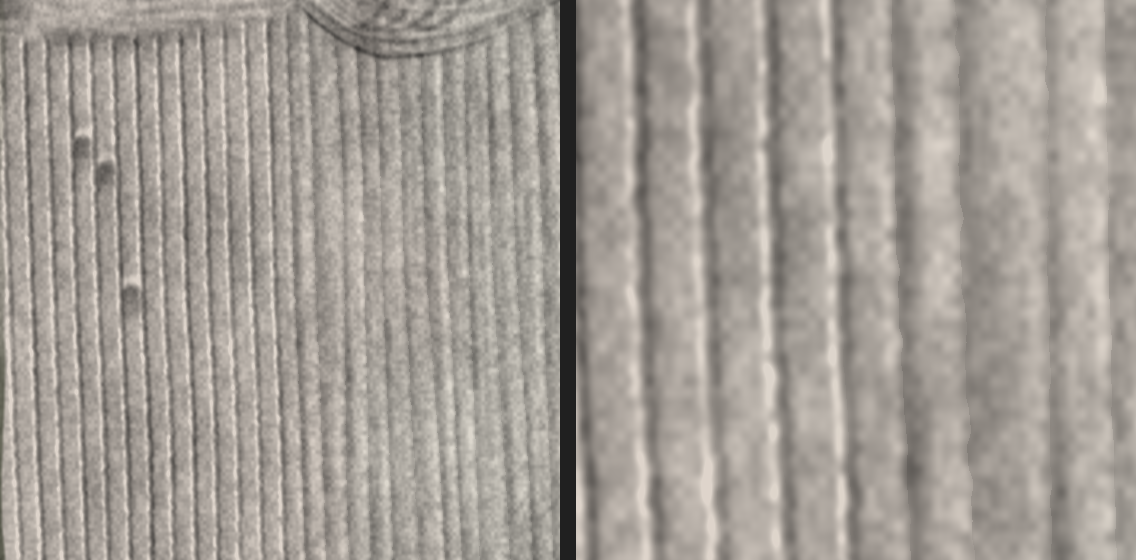
Left, the full canvas; right, a detail of the centre.
This texture is drawn by a WebGL 2 fragment shader. Its source:

```glsl
#version 300 es
precision highp float;
// Ploughed field from above: slanted furrows, crumbly soil and wheel tracks on the headland.

uniform vec2 u_resolution;
out vec4 fragColor;

float hash(vec2 p) {
    vec3 q = fract(p.xyx * 0.1031);
    q += dot(q, q.yzx + 33.33);
    return fract((q.x + q.y) * q.z);
}

// Value noise, centred on zero
float noise(vec2 p) {
    vec2 i = floor(p), f = fract(p);
    f = f * f * (3.0 - 2.0 * f);
    float low = mix(hash(i), hash(i + vec2(1, 0)), f.x);
    float high = mix(hash(i + vec2(0, 1)), hash(i + vec2(1, 1)), f.x);
    return mix(low, high, f.y) - 0.5;
}

float bump(float x, float width) {
    return exp(-x * x / (width * width));
}

// Lower rim of the headland: a shallow band on the left, a turning arc on the right
float headlandEdge(float x) {
    float band = 0.932 + 0.14 * max(x - 0.24, 0.0);
    float reach = (x - 0.7) / (x < 0.7 ? 0.17 : 0.29);
    return mix(band, 0.9 + 0.095 * reach * reach, smoothstep(0.5, 0.55, x));
}

// Brightness of the furrows at slanted coordinate s
float furrows(float s, vec2 uv, float worn) {
    float lane = (s - 0.5104) / 0.0395;
    lane += noise(uv * vec2(30.0, 95.0)) * 0.07;
    lane += worn * noise(vec2(s * 14.0, uv.y * 1.5)) * 0.5;
    float f = fract(lane);
    float depth = 0.7 + 0.6 * hash(vec2(floor(lane + 0.5), 7.0));
    float crumbs = 1.0 + 1.5 * noise(uv * vec2(60.0, 110.0) + 31.0);
    float fromGroove = f < 0.5 ? f - 0.06 : f - 1.06;
    float shade = -0.17 * bump(fromGroove, mix(0.12, 0.24, worn));
    float crest = 0.14 * bump(f - 0.85, mix(0.09, 0.2, worn)) * crumbs;
    float body = 0.07 * (f - 0.5) * smoothstep(0.0, 0.12, min(f, 1.0 - f));
    return (shade * depth + crest + body) * mix(1.0, 0.6, worn);
}

// Gaps in three neighbouring ridges: a curved lit lip above a soft shadow
float gaps(float s, float y) {
    float sum = 0.0;
    for (int k = 0; k < 3; k++) {
        float i = float(k);
        float dx = s - 0.176 - 0.0395 * i;
        float dy = y - (0.755 - 0.045 * i - 0.0875 * i * (i - 1.0)) + 28.0 * dx * dx;
        float across = smoothstep(0.022, 0.01, abs(dx));
        float shadow = smoothstep(0.008, -0.008, dy) * smoothstep(-0.07, -0.008, dy);
        sum += across * (0.14 * bump(dy - 0.011, 0.008) - 0.25 * shadow);
    }
    return sum;
}

// Dark wheel tracks following the turning arc, with tighter loops inside it
float tracks(vec2 uv, float d) {
    float right = smoothstep(0.52, 0.56, uv.x);
    float fade = right * (1.0 - 0.5 * smoothstep(0.74, 0.92, uv.x));
    float sum = fade * (bump(d, 0.006) + 0.9 * bump(d - 0.025, 0.007));
    for (int k = 0; k < 4; k++) {
        vec2 q = (uv - vec2(0.6 + 0.045 * float(k), 1.01)) / vec2(0.09, 0.065);
        float ring = (length(q) - 1.0) * 0.07;
        sum += 0.75 * bump(ring, 0.007) * smoothstep(-0.3, 0.4, q.x) * smoothstep(0.01, 0.04, d);
    }
    return sum;
}

void main() {
    vec2 uv = gl_FragCoord.xy / u_resolution;
    float s = uv.x + 0.035 * uv.y + 0.004 * noise(uv * vec2(3.0, 4.0));
    float worn = smoothstep(0.5, 0.56, s);
    float d = uv.y - headlandEdge(uv.x) + 0.005 * noise(uv * vec2(22.0, 30.0));
    float headland = smoothstep(-0.02, 0.015, d);

    // Soil grain at several sizes, with drawn-out streaks along the rows
    float grain = 0.1 * noise(uv * vec2(175.0, 150.0));
    grain += 0.1 * noise(uv * vec2(100.0, 80.0) + 17.0);
    grain += 0.07 * noise(uv * vec2(45.0, 28.0) + 9.0);
    grain += 0.1 * noise(uv * 5.0 + 5.0);
    grain += (0.05 + 0.07 * worn) * noise(vec2(s * 85.0, uv.y * 5.0));

    // Furrows give way to scraped soil on the headland
    float value = 0.667 + grain;
    value += furrows(s, uv, worn) * (1.0 - headland) + gaps(s, uv.y);
    value += headland * 0.2 * noise(vec2(uv.x * 24.0 + d * 60.0, d * 70.0));
    float bandFade = smoothstep(0.03, 0.1, uv.x) * (1.0 - smoothstep(0.2, 0.56, uv.x));
    value -= (0.03 + 0.15 * bandFade) * bump(d, 0.024) + 0.22 * min(tracks(uv, d), 1.2);
    value -= 0.22 * smoothstep(0.1, 0.0, uv.x) * smoothstep(0.93, 0.98, uv.y);

    // Warm grey soil, cooler patches to the right, dark growth on the left border
    float cool = smoothstep(0.5, 1.0, uv.x + 0.5 * noise(uv * vec2(9.0, 4.0)));
    vec3 tint = mix(vec3(1.0, 0.957, 0.915), vec3(0.99, 0.97, 0.925), cool);
    vec3 color = clamp(value, 0.22, 0.87) * tint;
    float border = 0.006 + 0.012 * noise(vec2(uv.y * 14.0, 3.0));
    float growth = smoothstep(border + 0.004, border - 0.004, uv.x);
    growth *= 1.0 - 0.7 * smoothstep(0.3, 0.5, uv.y);
    color = mix(color, vec3(0.3, 0.31, 0.25) + 0.3 * grain, growth * 0.8);
    fragColor = vec4(color, 1.0);
}
```
